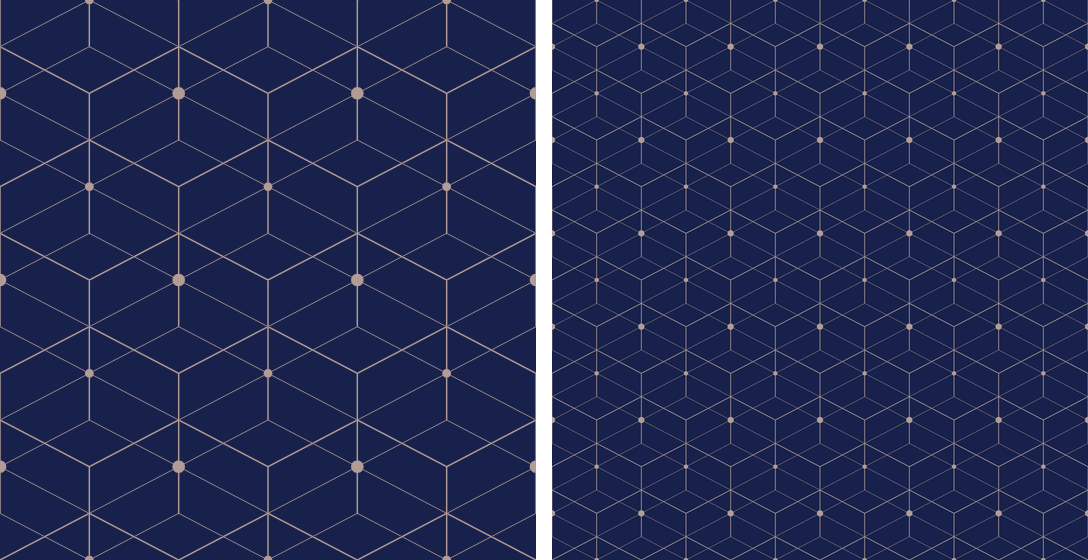
Left: one tile. Right: repeated 2 by 2.
Reproduce this pattern procedurally as a WebGL 2 fragment shader.

```glsl
#version 300 es
precision highp float;
// Rose-gold wireframe of overlapping cubes with dotted joints on navy, 3 by 3 repeats.
uniform vec2 u_resolution;
out vec4 outColor;

// Signed offset from k on a scale that wraps every four rows
float wrap4(float v, float k) { return mod(v - k + 2.0, 4.0) - 2.0; }

// Share of a pixel covered by a stroke whose axis lies at distance d
float stroke(float d, float width, float pixel) {
    float h = 0.5 * width;
    return max(min(d + 0.5 * pixel, h) - max(d - 0.5 * pixel, -h), 0.0) / pixel;
}

float disc(vec2 offset, float radius, float pixel) {
    return clamp((radius - length(offset)) / pixel + 0.5, 0.0, 1.0);
}

void main() {
    vec2 uv = gl_FragCoord.xy / u_resolution;
    float pixel = 1.0 / u_resolution.y;
    const float thick = 0.0026, thin = 0.0013;

    // Lattice: six columns, twelve rows counted downward; cell size in canvas heights
    vec2 cell = vec2(u_resolution.x / u_resolution.y / 6.0, 1.0 / 12.0);
    float t = abs(mod(uv.x * 6.0 + 1.0, 2.0) - 1.0); // 0 on even columns, 1 on odd
    float y = (1.0 - uv.y) * 12.0;
    float slant = cell.x * cell.y / length(cell);    // row offset to distance from a diagonal

    // Diagonals: one bold and two fine in each direction
    float ink = 0.0;
    for (int i = 0; i < 3; i++) {
        float k = float(i);
        float width = i == 0 ? thick : thin;
        float falling = abs(wrap4(y - t, k + 1.0)) * slant;
        float rising = abs(wrap4(y + t, k)) * slant;
        ink = max(ink, stroke(min(falling, rising), width, pixel));
    }

    // Uprights three rows long, and a joint on each: large on even columns, small on odd
    for (int i = 0; i < 2; i++) {
        float column = float(i);
        float dx = abs(t - column) * cell.x;
        float beyond = max(abs(wrap4(y, 1.5 + 2.0 * column)) - 1.5, 0.0) * cell.y;
        ink = max(ink, stroke(length(vec2(dx, beyond)), thick, pixel));
        float dy = wrap4(y, 2.0 - 2.0 * column) * cell.y;
        ink = max(ink, disc(vec2(dx, dy), mix(0.0112, 0.0078, column), pixel));
    }

    vec3 navy = vec3(0.09, 0.13, 0.295);
    vec3 roseGold = vec3(0.70, 0.61, 0.59);
    outColor = vec4(mix(navy, roseGold, ink), 1.0);
}
```
